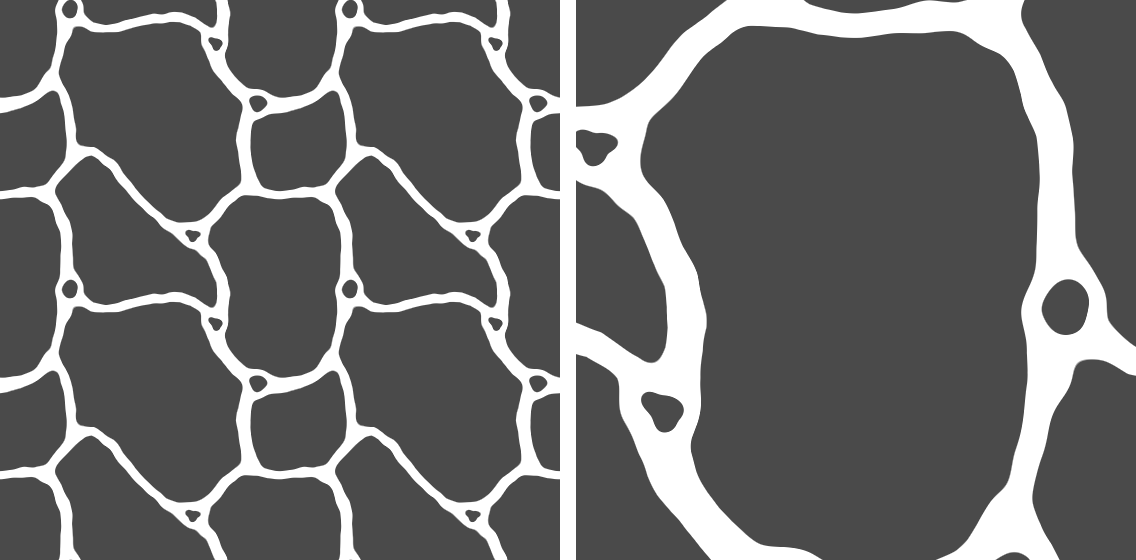
Left: the whole. Right: its middle third, enlarged.
This pattern is drawn by a Shadertoy shader. Its source:

```glsl
// Tiling crazy paving: dark rounded stones and pebbles set in pale mortar.
#define REPEATS 2.0
#define FILLET 0.012
#define RIM 0.017
#define GRAIN 24.0
#define ROUGHNESS 0.012
#define STEPS 12
#define STONE vec3(0.29)
#define MORTAR vec3(1.0)

float hash(vec2 p) {
    return fract(sin(dot(p, vec2(127.1, 311.7))) * 43758.5453);
}

// Value noise that wraps once per tile
float noise(vec2 p, float seed) {
    vec2 i = floor(p * GRAIN), f = fract(p * GRAIN);
    vec2 lo = mod(i, GRAIN) + seed, hi = mod(i + 1.0, GRAIN) + seed;
    f = f * f * (3.0 - 2.0 * f);
    return mix(mix(hash(lo), hash(vec2(hi.x, lo.y)), f.x),
               mix(hash(vec2(lo.x, hi.y)), hash(hi), f.x), f.y);
}

// Copy of p in the repeating plane that lies nearest to ref
vec2 nearest(vec2 p, vec2 ref) {
    return p - round(p - ref);
}

// Cubic through a, b, c and d at even parameter steps
vec2 curve(vec2 a, vec2 b, vec2 c, vec2 d, float t) {
    float u = t - 1.0 / 3.0, v = t - 2.0 / 3.0, w = t - 1.0;
    return 4.5 * (-a * u * v * w + 3.0 * b * t * v * w
                  - 3.0 * c * t * u * w + d * t * u * v);
}

// Soft-union weight of a shape at signed distance d
float weight(float d) {
    return exp(-d / FILLET);
}

// Curved seam whose half width runs from width.x to width.y
float seam(vec2 p, vec2 a, vec2 b, vec2 c, vec2 d, vec2 width) {
    b = nearest(b, a);
    c = nearest(c, b);
    d = nearest(d, c);
    p = nearest(p, 0.5 * (b + c));
    float dist = 1.0;
    vec2 from = a;
    for (int i = 1; i <= STEPS; i++) {
        float t = float(i) / float(STEPS);
        vec2 to = curve(a, b, c, d, t);
        vec2 q = p - from, e = to - from;
        float h = clamp(dot(q, e) / dot(e, e), 0.0, 1.0);
        float along = t + (h - 1.0) / float(STEPS);
        dist = min(dist, length(q - e * h) - mix(width.x, width.y, along));
        from = to;
    }
    return weight(dist);
}

// Oval pebble with three soft corners
float pebble(vec2 p, vec2 centre, vec2 radius, float corners) {
    vec2 q = (nearest(p, centre) - centre) / radius;
    float lobe = corners * sin(3.0 * atan(q.y, q.x + 1e-5));
    return (length(q) - 1.0 - lobe) * min(radius.x, radius.y);
}

// Signed distance to the mortar, negative inside
float mortar(vec2 p) {
    // Plain junctions
    vec2 west = vec2(0.182, 0.714), mid = vec2(0.268, 0.448);
    vec2 south = vec2(0.161, 0.310), east = vec2(0.891, 0.333);
    // Junctions that hold a pebble
    vec2 pebA = vec2(0.250, 0.967), pebB = vec2(0.768, 0.846);
    vec2 pebC = vec2(0.922, 0.630), pebD = vec2(0.690, 0.159);

    // Seams between the stones
    float s = 0.0;
    s += seam(p, west, vec2(0.240, 0.630), vec2(0.254, 0.536), mid, vec2(0.017));
    s += seam(p, mid, vec2(0.240, 0.406), vec2(0.198, 0.359), south, vec2(0.017));
    s += seam(p, mid, vec2(0.391, 0.422), vec2(0.508, 0.279), pebD, vec2(0.016));
    s += seam(p, pebD, vec2(0.750, 0.214), vec2(0.807, 0.279), east, vec2(0.018));
    s += seam(p, east, vec2(0.880, 0.422), vec2(0.872, 0.526), pebC, vec2(0.023));
    s += seam(p, pebC, vec2(0.852, 0.680), vec2(0.789, 0.760), pebB, vec2(0.024));
    s += seam(p, pebB, vec2(0.604, 0.940), vec2(0.417, 0.901), pebA, vec2(0.016));
    s += seam(p, pebA, vec2(0.227, 0.883), vec2(0.206, 0.797), west, vec2(0.028, 0.008));
    s += seam(p, pebB, vec2(0.799, 0.943), vec2(0.768, 0.057), pebD, vec2(0.021));
    s += seam(p, pebA, vec2(0.240, 0.083), vec2(0.227, 0.198), south, vec2(0.024, 0.019));
    s += seam(p, pebC, vec2(0.021, 0.625), vec2(0.107, 0.651), west, vec2(0.027, 0.018));
    s += seam(p, south, vec2(0.068, 0.312), vec2(0.982, 0.305), east, vec2(0.015));

    // Rims around the pebbles, then the pebbles cut out
    vec4 d = vec4(pebble(p, pebA, vec2(0.028, 0.033), 0.04),
                  pebble(p, pebB, vec2(0.022, 0.022), 0.18),
                  pebble(p, pebC, vec2(0.030, 0.027), 0.08),
                  pebble(p, pebD, vec2(0.029, 0.021), 0.20));
    for (int i = 0; i < 4; i++) s += weight(d[i] - RIM);
    float hole = min(min(d.x, d.y), min(d.z, d.w));
    return max(-FILLET * log(s), -hole);
}

void mainImage(out vec4 fragColor, in vec2 fragCoord) {
    vec2 p = fragCoord / iResolution.xy * REPEATS;
    float pixel = REPEATS / min(iResolution.x, iResolution.y);
    // Rough outlines
    vec2 wobble = vec2(noise(p, 0.0), noise(p, 37.0)) - 0.5;
    float d = mortar(p + ROUGHNESS * wobble);
    float cover = clamp(0.5 - d / pixel, 0.0, 1.0);
    fragColor = vec4(mix(STONE, MORTAR, cover), 1.0);
}
```
